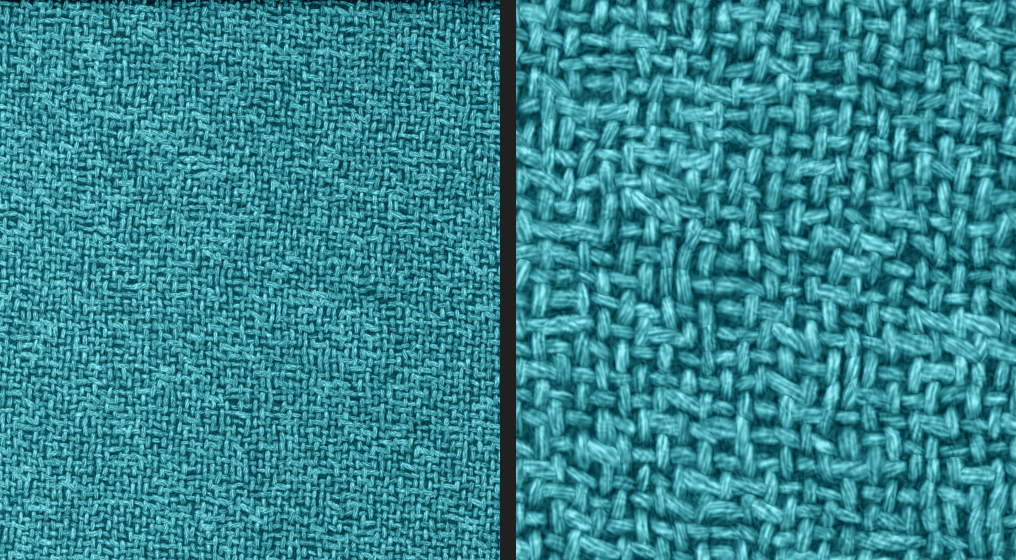
Left, the full canvas; right, a detail of the centre.
Write a Shadertoy shader that draws this texture.

```glsl
const vec2 THREADS = vec2(80.0, 69.0); // warp and weft threads per canvas height
const float GRID_TILT = 0.045;         // radians
const int SAMPLES = 2;                 // antialiasing samples per axis

vec2 hash2(vec2 p) {
    vec3 q = fract(vec3(p.xyx) * vec3(0.1031, 0.1030, 0.0973));
    q += dot(q, q.yzx + 33.33);
    return fract((q.xx + q.yz) * q.zy);
}

float cornerSlope(vec2 cell, vec2 offset) {
    float angle = 6.2832 * hash2(cell).x;
    return dot(vec2(cos(angle), sin(angle)), offset);
}

// Gradient noise, roughly -0.7 to 0.7
float gradientNoise(vec2 p) {
    vec2 i = floor(p), f = fract(p);
    vec2 w = f * f * f * (f * (f * 6.0 - 15.0) + 10.0);
    vec2 e = vec2(1.0, 0.0);
    float low = mix(cornerSlope(i, f), cornerSlope(i + e.xy, f - e.xy), w.x);
    float high = mix(cornerSlope(i + e.yx, f - e.yx), cornerSlope(i + e.xx, f - e.xx), w.x);
    return mix(low, high, w.y);
}

mat2 rotation(float angle) {
    float c = cos(angle), s = sin(angle);
    return mat2(c, s, -s, c);
}

// Teal ramp: 0 is deep shade, 1 is a lit fibre
vec3 tealRamp(float tone) {
    float t = clamp(tone, -0.4, 1.3);
    return max(vec3(0.03, 0.27, 0.31) + t * vec3(0.22, 0.51, 0.51)
        + t * t * vec3(0.16, 0.0, 0.0), 0.0);
}

// One visible float of yarn: (along, across, height, upper-side light)
vec4 yarnFloat(vec2 p, vec2 cell) {
    vec2 shape = hash2(cell + 17.0);
    vec2 jitter = hash2(cell + 53.0) - 0.5;
    vec2 kind = hash2(cell + 91.0);
    bool isWeft = (mod(cell.x + cell.y, 2.0) < 0.5) != (kind.x < 0.05);
    float slub = isWeft ? step(0.8, kind.y) : 0.0;

    vec2 q = p - cell - 0.5 - 0.26 * jitter;
    float tilt = isWeft ? -0.12 - 0.08 * slub + 0.4 * (shape.y - 0.5)
                        : 1.54 + 0.3 * (shape.y - 0.5);
    vec2 local = q * rotation(tilt);
    float halfLength = isWeft ? 0.66 + 0.26 * shape.x + 0.5 * slub
                              : 0.7 + 0.24 * shape.x;
    float radius = isWeft ? 0.34 + 0.1 * kind.y + 0.05 * slub
                          : 0.42 + 0.1 * kind.y;

    float falloff = pow(abs(local.x) / halfLength, 2.7) + pow(local.y / radius, 2.0);
    float lift = (isWeft ? 0.95 + 0.2 * slub : 1.06) + 0.16 * (shape.x - 0.5);
    return vec4(local, (1.0 - falloff) * lift, clamp(q.y / radius, -1.0, 1.0));
}

// Tone of the cloth at a point in thread units
float weaveTone(vec2 p) {
    vec2 base = floor(p);
    vec4 top = vec4(0.0);
    vec2 topCell = base;
    for (int y = -1; y <= 1; y++) {
        for (int x = -2; x <= 2; x++) {
            vec2 cell = base + vec2(x, y);
            vec4 strand = yarnFloat(p, cell);
            if (strand.z > top.z) {
                top = strand;
                topCell = cell;
            }
        }
    }

    // Twisted fibres follow the yarn; loose fuzz crosses it
    vec2 seed = hash2(topCell + 131.0);
    float twist = 0.7 * (seed.x - 0.5);
    vec2 fibreUv = vec2(top.x * 1.4, (top.y + twist * top.x) * 6.0);
    float fibres = gradientNoise(fibreUv + seed * 60.0);
    float fuzz = gradientNoise(p * 4.2 + 1.3 * gradientNoise(p * 1.7));

    float body = smoothstep(0.0, 1.0, top.z);
    float yarn = mix(0.02, 0.82, body) + 0.15 * top.w * body;
    return yarn + fibres * mix(0.3, 0.75, body) + 0.4 * fuzz
        + 0.28 * (seed.y - 0.5) * body;
}

// Uneven spacing of the threads
vec2 clothCoords(vec2 uv) {
    vec2 p = rotation(GRID_TILT) * uv * THREADS + 100.0;
    vec2 drift = vec2(gradientNoise(p * 0.31), gradientNoise(p * 0.31 + 40.0));
    vec2 sway = vec2(gradientNoise(p * 0.04 + 70.0), gradientNoise(p * 0.04 + 90.0));
    return p + 0.45 * drift + 0.7 * sway;
}

// Soft light from the left, shaded hem along the top
float roomLight(vec2 uv) {
    float fromTop = 1.0 - uv.y;
    float side = 0.06 - 0.08 * smoothstep(0.0, 0.75, uv.x);
    float hem = 0.6 * exp(-fromTop * 130.0) + 0.06 * exp(-fromTop * 9.0);
    return side + 0.03 * gradientNoise(uv * 3.0 + 5.0) - hem;
}

void mainImage(out vec4 fragColor, in vec2 fragCoord) {
    vec3 color = vec3(0.0);
    for (int j = 0; j < SAMPLES; j++) {
        for (int i = 0; i < SAMPLES; i++) {
            vec2 offset = (vec2(i, j) + 0.5) / float(SAMPLES) - 0.5;
            vec2 uv = (fragCoord + offset) / iResolution.y;
            color += tealRamp(weaveTone(clothCoords(uv)) + roomLight(uv));
        }
    }
    fragColor = vec4(color / float(SAMPLES * SAMPLES), 1.0);
}
```
